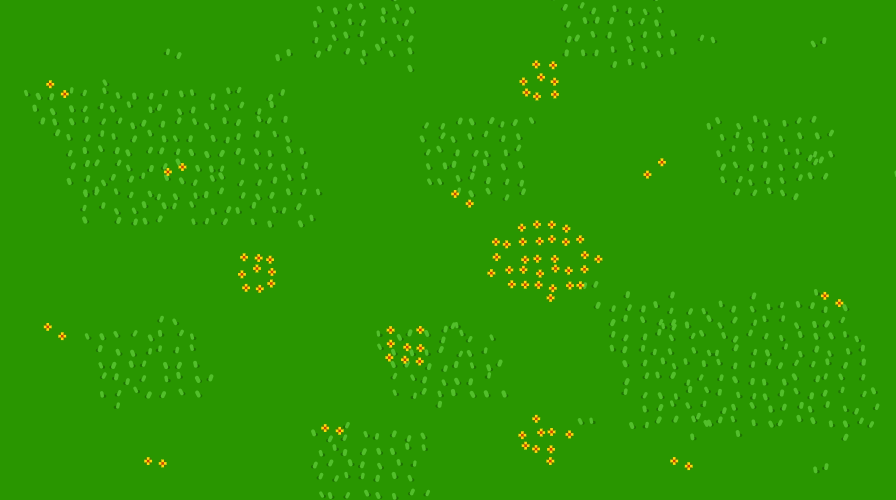
A Shadertoy shader for this texture:

```glsl
// A flat meadow seen from above: ragged patches of small grass blades, clusters
// of four-petalled flowers, and a few stray pairs of each. Blades and flowers sit
// on jittered grids; each is kept only where its centre lies inside a patch.

const vec3 GROUND = vec3(0.16, 0.59, 0.00);
const vec3 BLADE  = vec3(0.32, 0.75, 0.17);
const vec3 SHADOW = vec3(0.12, 0.45, 0.01);
const vec3 PETAL  = vec3(1.00, 0.85, 0.06);
const vec3 HEART  = vec3(0.78, 0.28, 0.00);
const vec3 NOTCH  = vec3(0.42, 0.38, 0.00);

// Lengths are in canvas heights
const vec2  BLADE_CELL   = vec2(0.031, 0.0285);
const float BLADE_LENGTH = 0.0062;
const float BLADE_RADIUS = 0.0037;
const float FLOWER_CELL  = 0.0295;
const float FLOWER_UNIT  = 0.0052;
const float STRAY_CELL   = 0.25;
const float STRAY_TUFTS  = 0.42;
const float STRAY_BLOOMS = 0.48;
const float RAGGED       = 0.028;

float hash(vec2 p) {
    return fract(sin(dot(p, vec2(127.1, 311.7))) * 43758.5453);
}

vec2 hash2(vec2 p) {
    return vec2(hash(p), hash(p + 41.3));
}

float boxDist(vec2 p, vec2 halfSize) {
    vec2 d = abs(p) - halfSize;
    return length(max(d, 0.0)) + min(max(d.x, d.y), 0.0);
}

float capsuleDist(vec2 p, vec2 a, vec2 b, float r) {
    vec2 ab = b - a;
    float t = clamp(dot(p - a, ab) / dot(ab, ab), 0.0, 1.0);
    return length(p - a - ab * t) - r;
}

float coverage(float d) {
    return clamp(0.5 - d * iResolution.y, 0.0, 1.0);
}

// Distance to the grass patches: two rows of three, then three at the borders
float grassDist(vec2 p, float aspect) {
    float d = 1e3;
    for (int i = 0; i < 9; i++) {
        float col = float(i % 3), row = float(i / 3);
        vec2 centre = vec2(0.165 + 0.33 * col + 0.035 * row, 0.27 + 0.42 * row);
        vec2 halfSize = vec2(0.115, 0.080);
        float shear = 0.15;
        if (i == 2 || i == 3) {
            halfSize = vec2(0.255, 0.135);
            shear = 0.35;
        }
        if (i > 5) {
            centre = vec2(0.41 + 0.27 * mod(col, 2.0), col < 2.0 ? 0.95 : 0.06);
        }
        vec2 q = p - centre * vec2(aspect, 1.0);
        q.x += shear * q.y;
        d = min(d, boxDist(q, halfSize - 0.02) - 0.02);
    }
    return d;
}

// Distance to the flower clusters: a column of three and a slanting pair
float clusterDist(vec2 p, float aspect) {
    float d = 1e3;
    for (int i = 0; i < 5; i++) {
        float k = float(i);
        vec2 centre = i < 3 ? vec2(0.605, 0.125 + 0.355 * k)
                            : vec2(0.29, 0.46) + (k - 3.0) * vec2(0.165, -0.15);
        vec2 radius = i == 1 ? vec2(0.115, 0.078) : vec2(0.056, 0.050);
        vec2 q = (p - centre * vec2(aspect, 1.0)) / radius;
        d = min(d, (length(q) - 1.0) * radius.y);
    }
    return d;
}

// Adds one blade and its shadow; masks.x is shadow, masks.y is blade
void addBlade(inout vec2 masks, vec2 q, vec2 seed) {
    float side = hash(seed + 7.7) < 0.5 ? -1.0 : 1.0;
    float lean = side * (0.15 + 0.4 * hash(seed + 3.1));
    vec2 tip = vec2(-lean, 1.0) * BLADE_LENGTH * 0.5;
    float blade = capsuleDist(q, -tip, tip, BLADE_RADIUS * (0.85 + 0.25 * hash(seed + 5.9)));
    vec2 foot = vec2(side * 0.0055, -0.0035);
    float shade = capsuleDist(q, -tip, foot, BLADE_RADIUS * 0.85);
    masks = max(masks, vec2(coverage(shade), coverage(blade)));
}

void keepNearest(inout vec2 nearest, vec2 q) {
    if (dot(q, q) < dot(nearest, nearest)) nearest = q;
}

void mainImage(out vec4 fragColor, in vec2 fragCoord) {
    vec2 p = fragCoord / iResolution.y;
    float aspect = iResolution.x / iResolution.y;
    vec2 masks = vec2(0.0);
    vec2 flower = vec2(1.0);

    // Patches and clusters
    for (int y = -1; y <= 1; y++) {
        for (int x = -1; x <= 1; x++) {
            vec2 id = floor(p / BLADE_CELL) + vec2(x, y);
            vec2 c = (id + 0.5 + 0.55 * (hash2(id) - 0.5)) * BLADE_CELL;
            float edge = RAGGED * (hash(id + 19.0) - 0.5);
            if (grassDist(c, aspect) < edge) addBlade(masks, p - c, id);

            id = floor(p / FLOWER_CELL) + vec2(x, y);
            c = (id + 0.5 + 0.42 * (hash2(id + 83.0) - 0.5)) * FLOWER_CELL;
            if (clusterDist(c, aspect) < 0.0 && hash(id + 29.0) < 0.92) keepNearest(flower, p - c);
        }
    }

    // Stray pairs
    vec2 cell = floor(p / STRAY_CELL);
    for (int i = 0; i < 2; i++) {
        float end = float(i) - 0.5;
        vec2 tuft = (cell + 0.2 + 0.6 * hash2(cell + 11.0)) * STRAY_CELL;
        tuft += end * vec2(0.022, 0.03 * (hash(cell + 13.0) - 0.5));
        if (hash(cell + 17.0) < STRAY_TUFTS) addBlade(masks, p - tuft, cell + end);

        vec2 bloom = (cell + 0.2 + 0.6 * hash2(cell + 53.0)) * STRAY_CELL;
        bloom += end * vec2(0.029, 0.05 * (hash(cell + 59.0) - 0.5));
        if (hash(cell + 61.0) < STRAY_BLOOMS) keepNearest(flower, p - bloom);
    }

    // Paint from the ground up
    vec3 color = mix(GROUND, SHADOW, masks.x);
    color = mix(color, BLADE, masks.y);
    vec2 u = vec2(FLOWER_UNIT);
    float petals = min(boxDist(flower, u * vec2(1.5, 0.5)), boxDist(flower, u * vec2(0.5, 1.5)));
    color = mix(color, NOTCH, 0.6 * coverage(boxDist(flower, u * 1.2)));
    color = mix(color, PETAL, coverage(petals));
    color = mix(color, HEART, coverage(boxDist(flower, u * 0.5)));
    fragColor = vec4(color, 1.0);
}
```
